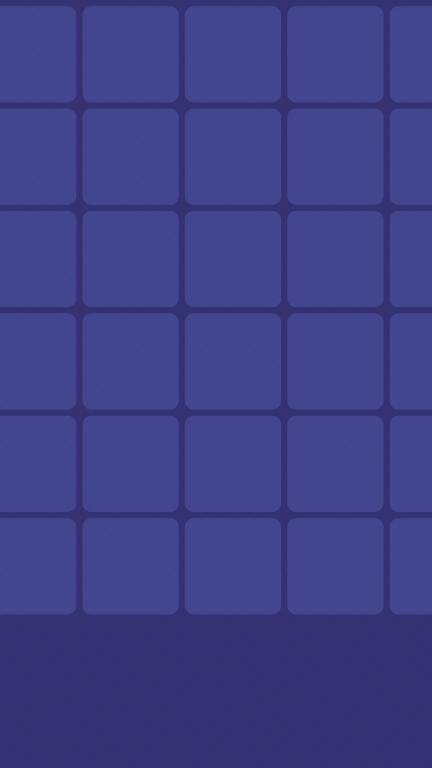
This pattern is drawn by a Shadertoy shader. Its source:

```glsl
// Grid of rounded indigo tiles on a darker ground, with a plain band below.
#define TILES_PER_HEIGHT 7.5
#define ROWS 6.0
#define GRID_OFFSET vec2(0.166, 0.530)
#define TILE_HALF 0.470
#define CORNER_RADIUS 0.088
#define GRAIN 0.003
#define TILE_COLOR vec3(0.262, 0.275, 0.557)
#define GROUND_COLOR vec3(0.207, 0.194, 0.448)

float roundedSquare(vec2 p, float halfSize, float radius) {
    vec2 q = abs(p) - halfSize + radius;
    return length(max(q, 0.0)) + min(max(q.x, q.y), 0.0) - radius;
}

// Layered sines give a faint woven grain, in -1..1.
float grain(vec2 p) {
    float coarse = sin(p.x * 61.0 + 2.0 * sin(p.y * 23.0));
    float fine = sin(p.y * 73.0 + 2.0 * sin(p.x * 31.0));
    return 0.5 * (coarse + fine);
}

void mainImage(out vec4 fragColor, in vec2 fragCoord) {
    // Grid units: x from the centre, y down from the top edge.
    vec2 p = vec2(fragCoord.x - 0.5 * iResolution.x, iResolution.y - fragCoord.y);
    p = p * TILES_PER_HEIGHT / iResolution.y - GRID_OFFSET;

    // Nearest tile; columns are endless, rows are limited.
    vec2 cell = floor(p + 0.5);
    cell.y = clamp(cell.y, 0.0, ROWS - 1.0);
    float d = roundedSquare(p - cell, TILE_HALF, CORNER_RADIUS);

    // Antialiased fill.
    float pixel = TILES_PER_HEIGHT / iResolution.y;
    float tile = 1.0 - smoothstep(-0.6 * pixel, 0.6 * pixel, d);
    vec3 color = mix(GROUND_COLOR, TILE_COLOR, tile);
    color += GRAIN * grain(p);

    fragColor = vec4(color, 1.0);
}
```
